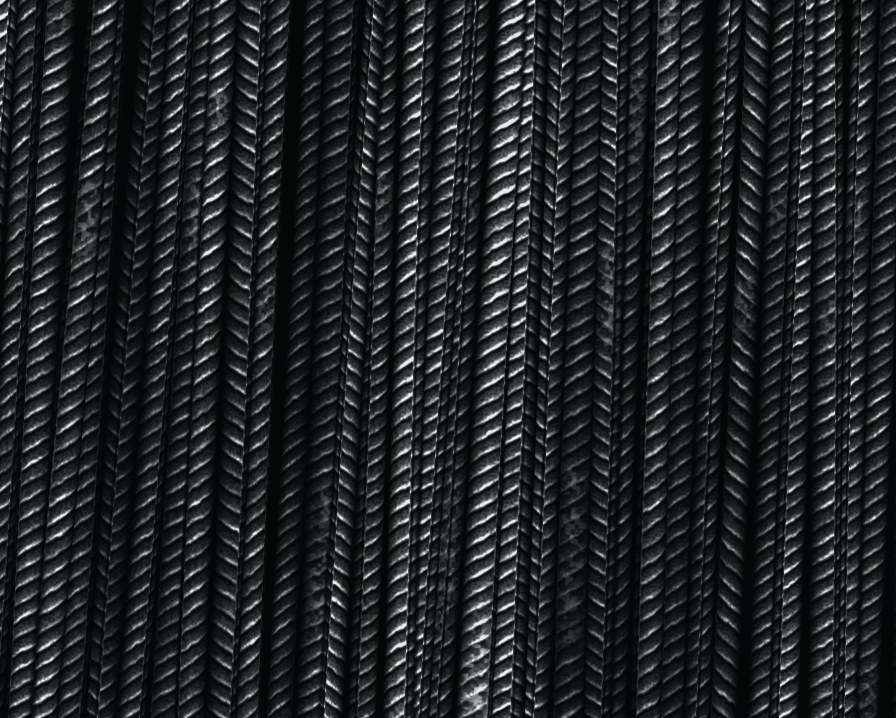
Reproduce this texture procedurally as a Shadertoy shader.

```glsl
// Draws a wall of upright, slightly leaning dark steel rods with slanted ribs.
#define RODS 32.0         // rods across the canvas
#define RIBS 42.0         // ribs down one rod
#define RIB_SLANT 0.58    // rise of a rib, in rib pitches per radian
#define LEAN_LEFT 1.8     // lean at the left edge, in rod spacings
#define LEAN_RIGHT 0.5    // lean at the right edge
#define LEAN_JITTER 0.5   // lean differing from rod to rod
#define BODY_LIGHT 0.28   // light on the steel between ribs
#define GLINT 1.45        // light on the rib crests
#define WEAR 0.78         // noise level above which ribs are worn
#define SHADOW_COLOR vec3(0.018, 0.023, 0.025)
#define STEEL_COLOR vec3(0.91, 0.93, 0.95)

float hash(vec2 p) {
    return fract(sin(dot(p, vec2(127.1, 311.7))) * 43758.5453);
}

float noise(vec2 p) {
    vec2 i = floor(p), f = fract(p);
    f = f * f * (3.0 - 2.0 * f);
    return mix(mix(hash(i), hash(i + vec2(1, 0)), f.x),
               mix(hash(i + vec2(0, 1)), hash(i + vec2(1, 1)), f.x), f.y);
}

// Light from the surface of one rod; u runs from -1 to 1 across it
float rodLight(float id, float u, float y) {
    float facing = sqrt(max(1.0 - u * u, 0.0));
    float angle = asin(clamp(u, -1.0, 1.0));

    // Lengthwise seam; ribs beyond it are offset and may turn back
    float seamSide = hash(vec2(id, 5.0)) < 0.5 ? -1.0 : 1.0;
    float seam = seamSide * mix(0.0, 1.0, hash(vec2(id, 6.0)));
    float fromSeam = (angle - seam) * seamSide;
    float beyond = step(0.0, fromSeam);
    float slant = hash(vec2(id, 7.0)) < 0.85 ? 1.0 : -1.0;
    if (hash(vec2(id, 8.0)) < 0.25) slant *= 1.0 - 2.0 * beyond;

    // Rib profile: shadow below, sharp bright crest, fading steel above
    float pitch = RIBS * mix(0.93, 1.07, hash(vec2(id, 9.0)));
    float v = y * pitch - slant * RIB_SLANT * (angle - seam)
            + hash(vec2(id, 10.0)) + 0.5 * beyond;
    v += 0.14 * (noise(vec2(u * 3.0 + id * 5.0, y * 60.0)) - 0.5);
    float rib = floor(v), f = fract(v);
    float width = (f < 0.46 ? 0.05 : 0.07) + 0.06 * facing;
    float crest = exp(-pow((f - 0.46) / width, 2.0));
    float shade = exp(-pow((f - 0.24) / 0.10, 2.0));
    float steel = 0.25 + 0.75 * smoothstep(1.25, 0.4, fract(f + 0.6) + 0.25);

    // Wear: flattened stretches with small dents, and uneven crests
    float worn = smoothstep(WEAR, WEAR + 0.1, noise(vec2(id * 7.3, y * 7.0)));
    float dents = smoothstep(0.5, 0.75, noise(vec2(u * 4.0 + id * 9.0, y * 150.0)));
    float scuff = noise(vec2(u * 5.0 + id * 17.0, y * 190.0));
    float grain = noise(vec2(u * 10.0 + id * 31.0, y * 350.0));
    crest *= mix(0.4, 1.1, hash(vec2(id, rib))) * (0.25 + 0.6 * scuff + 0.45 * grain);
    crest = mix(crest, 0.4 * dents, 0.6 * worn);

    // Light leans to one side of each rod
    float lit = cos(angle - mix(-0.6, 0.5, hash(vec2(id, 11.0))));
    lit = max(lit, 0.0) * facing;
    float light = BODY_LIGHT * steel * lit * (0.5 + grain);
    light *= 1.0 - 0.9 * shade * (1.0 - 0.6 * worn);
    light += GLINT * crest * lit * lit;

    // Seam ridge with a dark groove beside it
    light *= 1.0 - 0.85 * exp(-pow((fromSeam - 0.13) / 0.10, 2.0));
    light += 0.28 * facing * scuff * exp(-pow(fromSeam / 0.06, 2.0));
    return light;
}

// Light from the rod lying nearest the viewer
float pileLight(vec2 p) {
    float x = p.x * RODS - mix(LEAN_LEFT, LEAN_RIGHT, p.x) * (p.y - 0.5);
    float base = floor(x);
    float top = -1.0, second = -1.0, topId = 0.0, topU = 0.0, topDepth = 0.0;
    for (int k = -2; k <= 2; k++) {
        float id = base + float(k);
        float center = id + 0.5 + 0.5 * (hash(vec2(id, 1.0)) - 0.5);
        center += LEAN_JITTER * (hash(vec2(id, 2.0)) - 0.5) * (p.y - 0.5) * 2.0;
        center += 0.08 * sin(p.y * 3.0 + id * 2.4);
        float radius = mix(0.48, 0.68, hash(vec2(id, 3.0)));
        float depth = hash(vec2(id, 4.0));
        float u = (x - center) / radius;
        if (abs(u) > 1.0) continue;
        float height = 0.55 * depth + radius * sqrt(1.0 - u * u);
        if (height > top) {
            second = top;
            top = height;
            topId = id;
            topU = u;
            topDepth = depth;
        } else second = max(second, height);
    }
    if (top < 0.0) return 0.0;
    float contact = mix(0.25, 1.0, smoothstep(0.0, 0.22, top - second));
    // Broad patches of light and shade over the whole pile
    float patches = mix(0.65, 1.3, noise(vec2(p.x * 9.0, p.y * 2.5) + 3.0));
    return rodLight(topId, topU, p.y) * contact * patches * mix(0.4, 1.15, topDepth);
}

void mainImage(out vec4 fragColor, in vec2 fragCoord) {
    // Average a 3 by 3 grid of samples for smooth edges
    float light = 0.0;
    for (int i = 0; i < 9; i++) {
        vec2 offset = (vec2(i % 3, i / 3) - 1.0) / 3.0;
        light += min(pileLight((fragCoord + offset) / iResolution.xy), 1.0);
    }
    fragColor = vec4(mix(SHADOW_COLOR, STEEL_COLOR, light / 9.0), 1.0);
}
```
